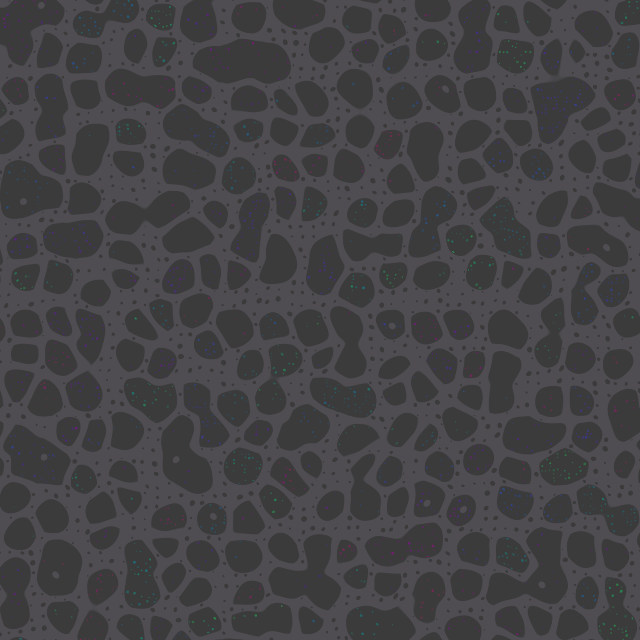
A WebGL 1 fragment shader for this pattern:

```glsl
precision highp float;
// Dark rounded blobs packed on a grey ground, some fused into peanut shapes.
// Jittered cellular seeds are joined into groups; soft distances to the own and
// the other groups carve the gaps, which fill with dots; blobs carry tinted specks.
uniform vec2 u_resolution;

#define CELLS 17.0        // seeds across the canvas
#define LINK 0.45         // chance that a seed tries to join a neighbour
#define GAP 0.17          // width of the channels between blobs
#define REACH 0.45        // largest blob radius
#define DOT_PITCH 0.30    // spacing of the dots in the gaps
#define SPECK_PITCH 0.10  // spacing of the tinted specks
#define SPECK_SHARE 0.34  // densest filling with specks
#define GROUND vec3(0.310, 0.302, 0.320)
#define BLOB vec3(0.230, 0.230, 0.234)

float hash(vec2 p) {
  vec3 q = fract(p.xyx * 0.1031);
  q += dot(q, q.yzx + 33.33);
  return fract((q.x + q.y) * q.z);
}

vec2 hash2(vec2 p) {
  return vec2(hash(p + 17.3), hash(p + 91.7));
}

// Cell that names the group: itself, or the adjacent root it joins.
vec2 leader(vec2 cell) {
  if (hash(cell) > LINK) return cell;
  float roll = hash(cell + 47.1);
  vec2 side = roll < 0.5 ? vec2(sign(roll - 0.25), 0.0)
                         : vec2(0.0, sign(roll - 0.75));
  return hash(cell + side) > LINK ? cell + side : cell;
}

// Distance to the seed of a cell, less a random weight.
float seedDistance(vec2 p, vec2 cell) {
  vec2 seed = cell + 0.15 + 0.7 * hash2(cell);
  return length(p - seed) - 0.16 * (hash(cell + 5.9) - 0.5);
}

// xy: group, z: approximate signed distance, negative inside a blob.
vec3 blobField(vec2 p) {
  vec2 base = floor(p);
  vec2 nearest = base;
  float best = 9.0;
  for (int j = -1; j <= 1; j++) {
    for (int i = -1; i <= 1; i++) {
      vec2 cell = base + vec2(float(i), float(j));
      float d = seedDistance(p, cell);
      if (d < best) { best = d; nearest = cell; }
    }
  }
  vec2 group = leader(nearest);
  float own = 0.0, other = 0.0, near = 0.0;
  for (int j = -1; j <= 1; j++) {
    for (int i = -1; i <= 1; i++) {
      vec2 cell = base + vec2(float(i), float(j));
      float soft = exp(-4.0 * seedDistance(p, cell));
      float tight = soft * soft * soft;
      if (leader(cell) == group) { own += tight; near += soft; }
      else other += tight;
    }
  }
  float wall = 0.5 * (GAP - log(own / other) / 12.0);
  float cap = -log(near) / 4.0 - REACH;
  return vec3(group, max(wall, cap));
}

float cover(float d, float px) {
  return 1.0 - smoothstep(-0.6 * px, 0.6 * px, d);
}

// Green through teal and violet to magenta.
vec3 tint(float t) {
  float hue = mix(0.38, 0.93, t);
  return 0.34 + 0.23 * cos(6.2832 * (hue - vec3(0.0, 0.333, 0.667)));
}

void main() {
  float shortSide = min(u_resolution.x, u_resolution.y);
  float px = CELLS / shortSide;
  vec2 p = gl_FragCoord.xy * px + 20.0;
  p += 0.05 * sin(3.1 * p.yx + vec2(0.4, 2.0)) + 0.02 * sin(7.3 * p.yx);

  // Blobs
  vec3 blob = blobField(p);
  float inside = cover(blob.z, px);
  vec3 color = mix(GROUND, BLOB, inside);

  // Tinted specks; hue and density belong to the group
  vec2 speckCell = floor(p / SPECK_PITCH);
  vec2 speckAt = (speckCell + 0.35 + 0.3 * hash2(speckCell)) * SPECK_PITCH;
  float size = hash(speckCell + 31.7);
  float density = SPECK_SHARE * pow(hash(blob.xy + 63.5), 1.6);
  float present = step(hash(speckCell + 7.7), density) * step(blob.z, -0.03);
  float speck = cover(length(p - speckAt) - mix(0.014, 0.038, size * size), px);
  float hue = hash(blob.xy + 12.9) + 0.16 * (hash(speckCell + 3.3) - 0.5);
  float strength = mix(0.3, 0.9, hash(speckCell + 55.1));
  color = mix(color, tint(clamp(hue, 0.0, 1.0)), speck * present * strength);

  // Dark dots fitted into the gaps, rare pale discs deep inside blobs
  vec2 dotCell = floor(p / DOT_PITCH);
  vec2 dotAt = (dotCell + 0.5 + 0.4 * (hash2(dotCell) - 0.5)) * DOT_PITCH;
  float room = blobField(dotAt).z;
  float pick = hash(dotCell + 23.9);
  float radius = min(mix(0.03, 0.085, pick), room - 0.025);
  vec2 squash = 1.0 + 0.35 * hash2(dotCell + 8.1);
  float dotMask = cover(length((p - dotAt) * squash) - radius, px);
  color = mix(color, BLOB, dotMask * step(0.018, radius));
  float disc = cover(length(p - dotAt) - 0.09, px);
  color = mix(color, GROUND, disc * step(room, -0.26) * step(0.93, pick));

  gl_FragColor = vec4(color, 1.0);
}
```
